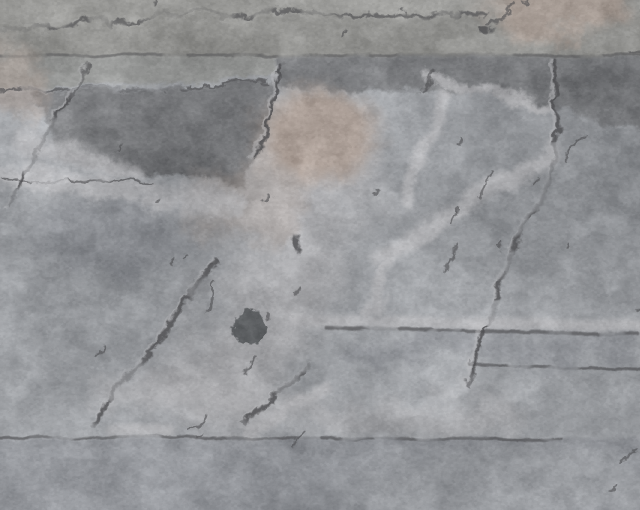
Give the GLSL for this texture, as a Shadertoy shader.

```glsl
vec2 hash2(vec2 c) {
    vec3 q = fract(vec3(c.xyx) * vec3(0.1031, 0.1030, 0.0973));
    q += dot(q, q.yzx + 33.33);
    return fract((q.xx + q.yz) * q.zy);
}

// Smooth cellular noise: random cell values blended by distance
float cells(vec2 p) {
    vec2 id = floor(p), f = p - id;
    float total = 0.0, weight = 0.0;
    for (int j = -1; j <= 1; j++)
    for (int i = -1; i <= 1; i++) {
        vec2 o = vec2(i, j), h = hash2(id + o + 40.0);
        vec2 d = o + 0.15 + 0.7 * h - f;
        float w = exp(-9.0 * dot(d, d));
        total += w * fract(h.x * 7.0 + h.y * 13.0);
        weight += w;
    }
    return total / weight;
}

float mottle(vec2 p) {
    float sum = 0.0, amp = 0.5;
    for (int i = 0; i < 5; i++) {
        sum += amp * (cells(p) - 0.5);
        p = mat2(1.6, 1.2, -1.2, 1.6) * p + 7.3;
        amp *= 0.62;
    }
    return sum;
}

float stroke(vec2 p, vec2 a, vec2 b, float width) {
    vec2 d = b - a;
    float t = clamp(dot(p - a, d) / dot(d, d), 0.0, 1.0);
    return 1.0 - smoothstep(0.15 * width, width, length(p - a - d * t));
}

float blob(vec2 p, vec2 center, vec2 radius) {
    return 1.0 - smoothstep(0.55, 1.15, length((p - center) / radius));
}

float above(float edge, float v) { return smoothstep(-0.006, 0.006, v - edge); }

void mainImage(out vec4 fragColor, in vec2 fragCoord) {
    vec2 uv = fragCoord / iResolution.y;
    vec2 rough = vec2(mottle(uv * 14.0), mottle(uv * 14.0 + 31.0));
    vec2 p = uv + 0.035 * rough;                        // ragged outlines
    vec2 s = uv + 0.10 * vec2(mottle(uv * 5.0 + 11.0), mottle(uv * 5.0 + 57.0)) + 0.04 * rough;
    vec2 seam = uv + vec2(0.0, 0.010 * rough.y);        // nearly level joints
    float broad = mottle(uv * 4.0 + 3.0);
    float fine = mottle(uv * vec2(22.0, 28.0) + 9.0);
    float broken = smoothstep(0.2, 0.6, cells(uv * 22.0 + 5.0));

    vec3 pale = vec3(0.69, 0.69, 0.70), slate = vec3(0.44, 0.445, 0.455);
    vec3 beige = vec3(0.66, 0.605, 0.57), ink = vec3(0.30, 0.30, 0.31);

    // Broad tones
    vec3 col = vec3(0.615, 0.625, 0.64);
    col = mix(col, vec3(0.55, 0.56, 0.575), 0.8 * blob(s, vec2(1.03, 0.62), vec2(0.34, 0.24)));
    col = mix(col, vec3(0.53, 0.54, 0.56), 0.7 * blob(s, vec2(0.24, 0.53), vec2(0.19, 0.10)));
    col = mix(col, pale, 0.8 * stroke(s, vec2(0.65, 0.62), vec2(0.42, 0.22), 0.16));
    col = mix(col, pale, 0.6 * stroke(s, vec2(0.25, 0.20), vec2(1.0, 0.17), 0.06));
    col = mix(col, vec3(0.54, 0.55, 0.57), 0.75 * stroke(s, vec2(0.74, 0.31), vec2(1.25, 0.31), 0.05));

    // Dark lenses and the upper beds
    float lens = above(0.70 - 0.13 * uv.x, p.y) * (1.0 - above(0.815 + 0.05 * uv.x, p.y))
               * above(0.08 + 0.4 * (0.8 - uv.y), p.x) * (1.0 - above(0.51 + 0.25 * (uv.y - 0.72), p.x));
    col = mix(col, slate + 0.02, 0.95 * lens);
    float bed = above(0.825 - 0.24 * max(uv.x - 0.92, 0.0), p.y) * above(0.54, p.x);
    col = mix(col, slate + 0.02, 0.9 * bed);
    col = mix(col, vec3(0.575, 0.58, 0.575), above(0.825 + 0.05 * uv.x, p.y) * (1.0 - above(0.54, p.x)));
    col = mix(col, vec3(0.565, 0.565, 0.555), above(0.89, seam.y));
    col = mix(col, vec3(0.60, 0.60, 0.59), 0.7 * above(0.95 + 0.025 * uv.x, p.y));
    col = mix(col, vec3(0.545, 0.555, 0.575), 0.85 * (1.0 - above(0.14, seam.y)));
    col = mix(col, vec3(0.62, 0.63, 0.645), 0.7 * blob(s, vec2(1.0, 0.04), vec2(0.4, 0.09)));

    // Warm stains
    col = mix(col, beige, 0.9 * blob(p, vec2(0.62, 0.735), vec2(0.135, 0.105)));
    col = mix(col, beige, 0.75 * blob(s, vec2(1.10, 0.98), vec2(0.16, 0.07)));
    col = mix(col, beige, 0.5 * blob(s, vec2(0.01, 0.83), vec2(0.07, 0.09)));
    col = mix(col, beige, 0.35 * blob(s, vec2(0.50, 0.60), vec2(0.12, 0.09)));

    // Pale veins
    float vein = stroke(p, vec2(0.87, 0.82), vec2(0.80, 0.60), 0.024);
    vein = max(vein, stroke(p, vec2(0.78, 0.52), vec2(0.72, 0.37), 0.020));
    vein = max(vein, stroke(p, vec2(0.74, 0.49), vec2(1.08, 0.70), 0.032));
    vein = max(vein, stroke(p, vec2(0.05, 0.72), vec2(0.27, 0.66), 0.028));
    vein = max(vein, stroke(s, vec2(0.0, 0.66), vec2(0.45, 0.60), 0.035));
    vein = max(vein, stroke(p, vec2(0.84, 0.85), vec2(1.08, 0.79), 0.014));
    vein = max(vein, stroke(p, vec2(0.49, 0.155), vec2(0.64, 0.24), 0.022));
    vein = max(vein, stroke(seam, vec2(0.58, 0.370), vec2(1.25, 0.362), 0.020));
    vein = max(vein, stroke(seam, vec2(0.22, 0.155), vec2(0.33, 0.155), 0.020));
    col = mix(col, pale + 0.02, 0.75 * vein);

    // Surface mottling and grain
    col += 0.17 * broad + 0.12 * fine;
    col += 0.035 * (cells(uv * vec2(170.0, 210.0)) - 0.5);

    // Level joints
    float joint = 0.75 * stroke(seam, vec2(0.0, 0.892), vec2(1.26, 0.892), 0.005);
    joint = max(joint, stroke(p, vec2(0.0, 0.945), vec2(0.38, 0.972), 0.006));
    joint = max(joint, stroke(p, vec2(0.38, 0.972), vec2(0.95, 0.975), 0.006));
    joint = max(joint, stroke(p, vec2(0.0, 0.82), vec2(0.52, 0.84), 0.005));
    joint = max(joint, stroke(seam, vec2(0.64, 0.357), vec2(1.25, 0.345), 0.006));
    joint = max(joint, stroke(seam, vec2(0.92, 0.285), vec2(1.26, 0.275), 0.005));
    joint = max(joint, stroke(seam, vec2(0.0, 0.143), vec2(1.1, 0.138), 0.005));
    joint = max(joint, stroke(p, vec2(0.0, 0.65), vec2(0.3, 0.64), 0.005));
    col = mix(col, ink, 0.65 * joint * (0.25 + 0.75 * broken));

    // Long fissures, each lit along one side
    for (int side = 1; side >= 0; side--) {
        vec2 q = p + float(side) * vec2(0.007, 0.002);
        float f = stroke(q, vec2(1.09, 0.89), vec2(1.09, 0.69), 0.007);
        f = max(f, stroke(q, vec2(1.09, 0.69), vec2(1.025, 0.53), 0.009));
        f = max(f, stroke(q, vec2(1.025, 0.53), vec2(0.95, 0.37), 0.009));
        f = max(f, stroke(q, vec2(0.95, 0.37), vec2(0.92, 0.24), 0.007));
        f = max(f, stroke(q, vec2(0.18, 0.88), vec2(0.01, 0.59), 0.006));
        f = max(f, stroke(q, vec2(0.55, 0.88), vec2(0.50, 0.70), 0.006));
        f = max(f, stroke(q, vec2(0.43, 0.49), vec2(0.18, 0.17), 0.008));
        f = max(f, stroke(q, vec2(0.60, 0.28), vec2(0.48, 0.17), 0.007));
        col = mix(col, side == 1 ? pale + 0.06 : ink, (side == 1 ? 0.45 : 0.8) * f * (0.3 + 0.7 * broken));
    }

    // Short scattered cracks and pits
    for (int i = 0; i < 34; i++) {
        vec2 h = hash2(vec2(i, 17)), k = hash2(vec2(i, 71));
        vec2 a = h * vec2(1.26, 1.0);
        vec2 d = (0.01 + 0.06 * k.x * k.x) * normalize(vec2(0.2 + k.y, 0.8));
        col = mix(col, ink, 0.6 * stroke(p, a, a + d, 0.0045));
    }
    float pit = blob(p, vec2(0.488, 0.355), vec2(0.034, 0.040));
    col = mix(col, vec3(0.38, 0.39, 0.40) + 0.15 * fine, smoothstep(0.3, 0.6, pit));
    pit = max(blob(p, vec2(0.58, 0.525), vec2(0.012, 0.022)), blob(p, vec2(0.95, 0.94), vec2(0.012, 0.012)));
    col = mix(col, ink, 0.8 * pit);

    fragColor = vec4(clamp(col, 0.0, 1.0), 1.0);
}
```
